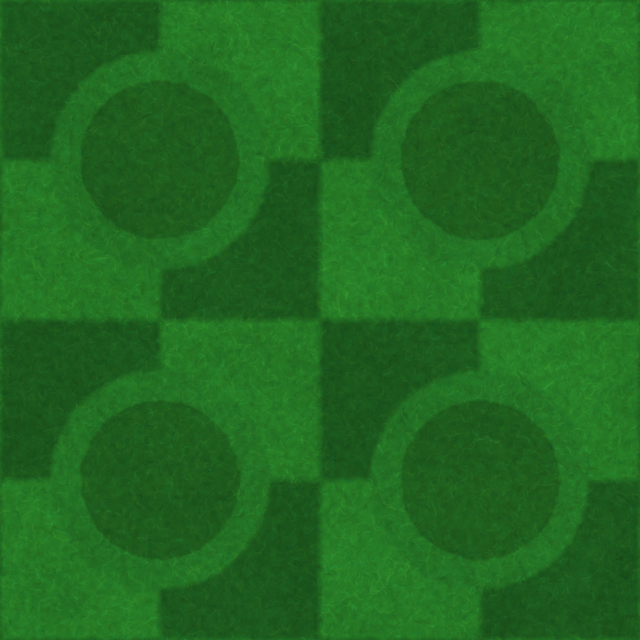
A WebGL 1 fragment shader for this pattern:

```glsl
precision highp float;
// Mown lawn: a two by two grid of tiles, each a quartered checker of light and
// dark turf with a pale ring around a dark disk. Layers of hashed curved blades
// and warped noise give the grass, which differs from tile to tile.

uniform vec2 u_resolution;

#define TILES 2.0
#define DISK_RADIUS 0.248
#define RING_RADIUS 0.342
#define EDGE_SOFTNESS 0.012
#define EDGE_WOBBLE 0.014
#define BLADE_CONTRAST 0.13
#define PATCH_CONTRAST 0.13
#define DARK_TURF vec3(0.105, 0.340, 0.110)
#define DISK_TURF vec3(0.115, 0.360, 0.112)
#define RING_TURF vec3(0.135, 0.440, 0.140)
#define LIGHT_TURF vec3(0.145, 0.472, 0.145)

const float TAU = 6.2831853;

vec4 hash4(vec2 p) {
  vec4 q = fract(p.xyxy * vec4(0.1031, 0.1030, 0.0973, 0.1099));
  q += dot(q, q.wzxy + 33.33);
  return fract((q.xxyz + q.yzzw) * q.zywx);
}

float valueNoise(vec2 p) {
  vec2 i = floor(p), f = fract(p);
  f = f * f * (3.0 - 2.0 * f);
  float bottom = mix(hash4(i).x, hash4(i + vec2(1.0, 0.0)).x, f.x);
  float top = mix(hash4(i + vec2(0.0, 1.0)).x, hash4(i + 1.0).x, f.x);
  return mix(bottom, top, f.y);
}

float fbm(vec2 p) {
  float sum = 0.0, gain = 0.5;
  for (int i = 0; i < 4; i++) {
    sum += gain * valueNoise(p);
    p = mat2(1.6, 1.2, -1.2, 1.6) * p + 7.3;
    gain *= 0.5;
  }
  return sum / 0.9375;
}

// One curved blade per grid cell: x = signed brightness, y = signed hue shift.
vec2 bladeLayer(vec2 p, float width, float seed) {
  vec2 cell = floor(p), shade = vec2(0.0);
  for (int y = -1; y <= 1; y++) {
    for (int x = -1; x <= 1; x++) {
      vec2 id = cell + vec2(float(x), float(y));
      vec4 place = hash4(id + seed);
      vec4 look = hash4(id + seed + 57.0);
      float angle = TAU * place.z, c = cos(angle), s = sin(angle);
      vec2 d = mat2(c, -s, s, c) * (p - id - place.xy);
      float reach = mix(0.5, 0.95, place.w);
      float bend = (look.x - 0.5) * 1.5 * d.x * d.x;
      float wave = 0.06 * sin(d.x * 7.0 + TAU * look.y);
      float across = abs(d.y - bend - wave);
      float body = 1.0 - smoothstep(width * 0.2, width, across);
      float tips = 1.0 - smoothstep(reach * 0.5, reach, abs(d.x));
      shade += body * tips * (2.0 * look.zw - vec2(0.85, 1.0));
    }
  }
  return shade;
}

// Turf colour at p, in tile units.
vec3 mownPattern(vec2 p) {
  vec2 side = clamp(sin(TAU * p) / (TAU * EDGE_SOFTNESS), -1.0, 1.0);
  vec3 turf = mix(DARK_TURF, LIGHT_TURF, 0.5 + 0.5 * side.x * side.y);
  float radius = length(fract(p) - 0.5);
  float ring = smoothstep(-EDGE_SOFTNESS, EDGE_SOFTNESS, RING_RADIUS - radius);
  float disk = smoothstep(-0.5, 0.5, (DISK_RADIUS - radius) / EDGE_SOFTNESS);
  return mix(mix(turf, RING_TURF, ring), DISK_TURF, disk);
}

void main() {
  vec2 uv = gl_FragCoord.xy / u_resolution;

  // Blades leaning over the mowing lines make them slightly ragged.
  vec2 wobble = vec2(fbm(uv * 70.0), fbm(uv * 70.0 + 41.0)) - 0.5;
  vec3 color = mownPattern(uv * TILES + EDGE_WOBBLE * wobble);

  // Fine, medium and long blades, bent by a slow warp.
  vec2 warped = uv + 0.012 * vec2(fbm(uv * 18.0 + 5.0), fbm(uv * 18.0 + 23.0));
  vec2 blades = 0.55 * bladeLayer(warped * 110.0, 0.24, 11.0);
  blades += 0.55 * bladeLayer(warped * 66.0 + 3.7, 0.16, 131.0);
  blades += 0.50 * bladeLayer(warped * 34.0 + 8.1, 0.075, 263.0);

  // Uneven growth and fine grain.
  float growth = fbm(uv * 9.0 + 17.0) - 0.5;
  float grain = fbm(warped * 120.0) - 0.5;
  color *= 1.0 + BLADE_CONTRAST * blades.x + PATCH_CONTRAST * growth + 0.22 * grain;

  // Some blades lean to yellow, others to teal.
  color += blades.y * vec3(0.022, 0.0, -0.018) + abs(blades.x) * vec3(0.010, 0.0, 0.010);
  gl_FragColor = vec4(clamp(color, 0.0, 1.0), 1.0);
}
```
